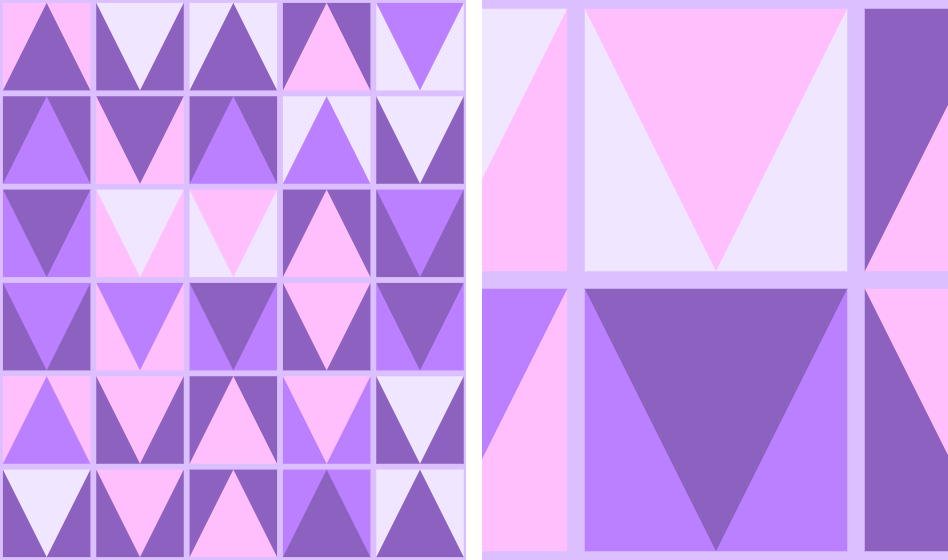
Left, the full canvas; right, a detail of the centre.
This pattern is drawn by a WebGL 2 fragment shader. Its source:

```glsl
#version 300 es
precision highp float;

uniform vec2 u_resolution;
out vec4 fragColor;

const float ROWS = 6.0;           // five columns fit across at this scale
const float TILE_HALF = 0.46875;  // half the tile side, in cells
const float UP_SHARE = 0.4;       // share of triangles pointing up

const vec3 GROUT = vec3(0.86, 0.75, 1.00);
const vec3 PINK = vec3(1.00, 0.75, 0.99);
const vec3 VIOLET = vec3(0.73, 0.50, 1.00);
const vec3 PLUM = vec3(0.55, 0.38, 0.75);
const vec3 LILAC = vec3(0.94, 0.90, 1.00);

float hash(vec2 cell, float seed) {
  return fract(sin(dot(cell, vec2(127.1, 311.7)) + seed * 74.7) * 43758.5453);
}

vec3 palette(int index) {
  if (index == 0) return PINK;
  if (index == 1) return VIOLET;
  if (index == 2) return PLUM;
  return LILAC;
}

// Signed distance to a square centred on the origin
float squareDistance(vec2 p, float halfSide) {
  vec2 d = abs(p) - halfSide;
  return max(d.x, d.y);
}

// Signed distance to the slanted sides of a triangle filling that square
float triangleDistance(vec2 p, float halfSide) {
  return dot(vec2(abs(p.x), p.y - halfSide), normalize(vec2(2.0, 1.0)));
}

float coverage(float dist, float pixel) {
  return clamp(0.5 - dist / pixel, 0.0, 1.0);
}

vec3 tileColor(vec2 p, vec2 cell, float pixel) {
  // Two different colours per tile, with lilac rarer as the base
  int base = min(int(hash(cell, 1.0) / 0.3), 3);
  int step = 1 + min(int(hash(cell, 2.0) * 3.0), 2);
  int front = (base + step) % 4;

  // Random triangle direction
  float flip = hash(cell, 3.0) < UP_SHARE ? 1.0 : -1.0;
  float dist = triangleDistance(vec2(p.x, p.y * flip), TILE_HALF);
  return mix(palette(base), palette(front), coverage(dist, pixel));
}

void main() {
  // Square cells, scaled by the canvas height
  float pixel = ROWS / u_resolution.y;
  vec2 grid = gl_FragCoord.xy * pixel;
  vec2 cell = floor(grid);
  vec2 p = fract(grid) - 0.5;

  // Tile over grout
  float tile = coverage(squareDistance(p, TILE_HALF), pixel);
  vec3 color = mix(GROUT, tileColor(p, cell, pixel), tile);
  fragColor = vec4(color, 1.0);
}
```
